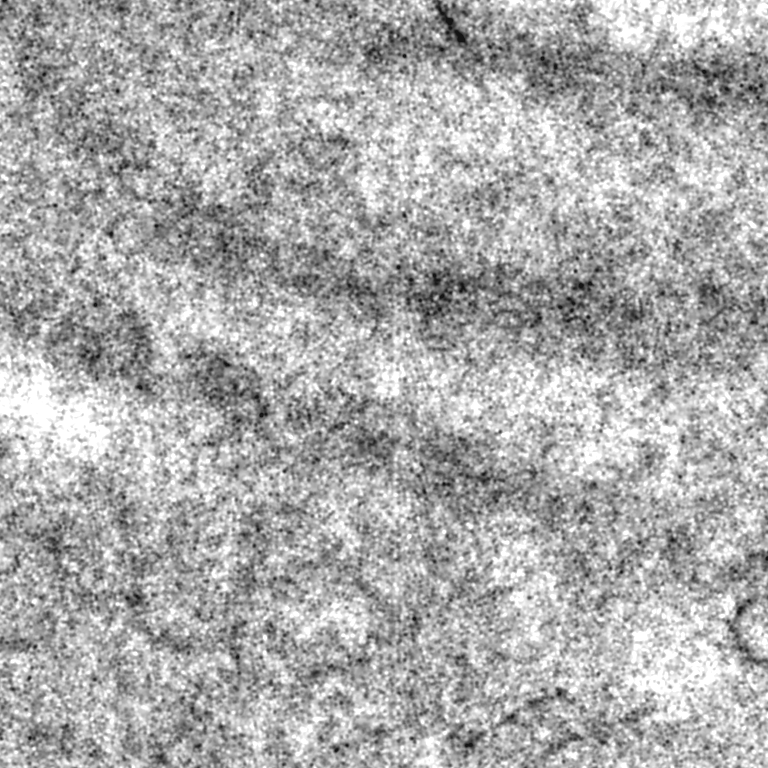
A WebGL 2 fragment shader for this texture:

```glsl
#version 300 es
precision highp float;

uniform vec2 u_resolution;
out vec4 fragColor;

vec3 hash3(vec2 cell, float seed) {
    vec3 q = fract(vec3(cell.xyx + seed * 17.3) * vec3(0.1031, 0.1030, 0.0973));
    q += dot(q, q.yxz + 33.33);
    return fract((q.xxy + q.yzz) * q.zyx);
}

// Cellular noise: signed soft spots around jittered points, spread near 1
float spotNoise(vec2 p, float scale, float seed) {
    vec2 g = p * scale;
    vec2 cell = floor(g);
    float sum = 0.0;
    for (int j = -1; j <= 1; j++) {
        for (int i = -1; i <= 1; i++) {
            vec2 c = cell + vec2(i, j);
            vec3 h = hash3(c, seed);
            vec2 d = g - c - h.xy;
            float k = max(0.0, 1.0 - dot(d, d));
            sum += k * k * (2.0 * h.z - 1.0);
        }
    }
    return sum * 2.2;
}

// Thin rings scattered over jittered cells
float scatteredRings(vec2 p, float scale, float thickness, float seed) {
    vec2 g = p * scale;
    vec2 cell = floor(g);
    float ink = 0.0;
    for (int j = -1; j <= 1; j++) {
        for (int i = -1; i <= 1; i++) {
            vec2 c = cell + vec2(i, j);
            vec3 h = hash3(c, seed);
            float edge = (length(g - c - h.xy) - mix(0.3, 0.55, h.z)) / thickness;
            ink = max(ink, exp(-edge * edge) * h.z);
        }
    }
    return ink;
}

// Layered sines that bend the large shapes
vec2 sineWarp(vec2 p, float amount) {
    vec2 w = vec2(0.0);
    float freq = 9.0;
    for (int i = 0; i < 4; i++) {
        w += amount * sin(freq * p.yx + 2.0 * w.yx / amount + vec2(1.3, 4.1) * float(i));
        freq *= 1.8;
        amount *= 0.6;
    }
    return w;
}

float softBand(float offset, float width) {
    return exp(-offset * offset / (width * width));
}

float softBlob(vec2 p, vec2 center, vec2 radius, float angle) {
    float c = cos(angle), s = sin(angle);
    vec2 d = mat2(c, -s, s, c) * (p - center) / radius;
    return exp(-dot(d, d));
}

float strand(vec2 p, vec2 a, vec2 b, float width) {
    vec2 ab = b - a;
    float t = clamp(dot(p - a, ab) / dot(ab, ab), 0.0, 1.0);
    return softBand(length(p - a - ab * t), width);
}

// Dark streaks across the field
float streaks(vec2 p) {
    float upper = softBand(p.y - 0.985 + 0.09 * p.x, 0.038) * mix(0.06, 0.25, smoothstep(0.4, 0.65, p.x));
    float middle = softBand(p.y - 0.585 - 0.43 * exp(-5.0 * p.x), 0.05) * mix(0.12, 0.22, smoothstep(0.3, 0.55, p.x));
    float lower = softBand(p.y - 0.60 + 0.35 * p.x, 0.05) * 0.14;
    return upper + middle + lower;
}

// Pale patches between the streaks
float patches(vec2 p) {
    return 0.36 * softBlob(p, vec2(0.05, 0.47), vec2(0.15, 0.055), -0.4)
         + 0.10 * softBlob(p, vec2(0.65, 0.81), vec2(0.28, 0.08), -0.1)
         + 0.13 * softBlob(p, vec2(0.75, 0.47), vec2(0.24, 0.06), -0.15)
         + 0.15 * softBlob(p, vec2(0.90, 0.13), vec2(0.15, 0.12), 0.0)
         + 0.28 * softBlob(p, vec2(0.80, 1.00), vec2(0.25, 0.035), -0.1)
         + 0.14 * softBlob(p, vec2(0.34, 0.55), vec2(0.16, 0.035), -0.45);
}

// Fine dark membranes near the borders
float membranes(vec2 p) {
    float ink = strand(p, vec2(0.56, 1.01), vec2(0.61, 0.94), 0.006);
    ink = max(ink, strand(p, vec2(0.61, 0.03), vec2(0.73, 0.10), 0.006));
    ink = max(ink, 0.6 * strand(p, vec2(0.71, 0.02), vec2(0.85, 0.08), 0.006));
    ink = max(ink, softBand(length(p - vec2(1.005, 0.18)) - 0.043, 0.007));
    return max(ink, softBlob(p, vec2(0.755, 0.99), vec2(0.03, 0.02), 0.0));
}

void main() {
    vec2 p = gl_FragCoord.xy / u_resolution;
    vec2 bent = p + sineWarp(p, 0.008);

    float tone = 0.69 + patches(bent) - streaks(bent);
    float cluttered = (1.0 - smoothstep(0.26, 0.42, p.y)) * (1.0 - smoothstep(0.4, 0.75, p.x));
    tone -= cluttered * (0.03 + 0.16 * scatteredRings(bent, 7.0, 0.07, 3.0));
    tone -= 0.36 * membranes(p + sineWarp(p, 0.003));

    // Clumps, then grain
    tone += 0.035 * spotNoise(bent, 16.0, 5.0);
    tone += 0.055 * spotNoise(p, 42.0, 7.0);
    tone += 0.070 * spotNoise(p, 105.0, 11.0);
    tone += 0.115 * spotNoise(p, 235.0, 13.0);

    fragColor = vec4(vec3(clamp(tone, 0.08, 1.0)), 1.0);
}
```
